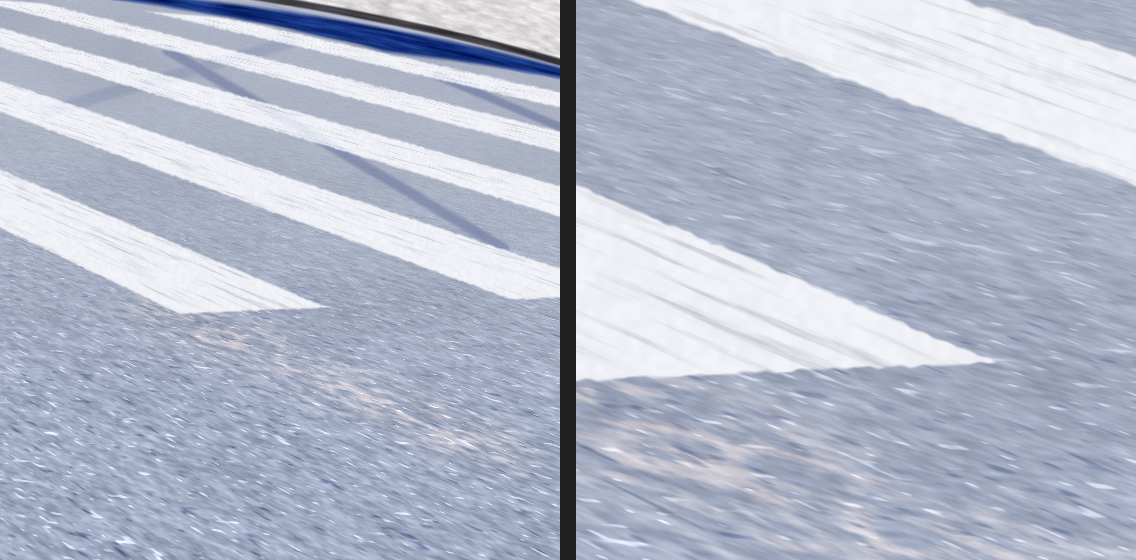
Left, the full canvas; right, a detail of the centre.
A Shadertoy shader for this texture:

```glsl
// A sunlit zebra crossing in perspective: five worn white bars on blue-grey asphalt,
// with a blue gutter, dark kerb and pale pavement beyond. Bars and grain are laid out
// on a ground plane found by projecting each point through a vanishing point.

#define VANISH vec2(-1.809, -0.462)  // where the bars converge, y pointing down
#define HORIZON_SLOPE 0.0754
#define BAR_START 2.472              // ground position of the nearest bar
#define BAR_PITCH 0.97
#define BAR_FILL 0.42                // painted share of each pitch
#define BAR_COUNT 5.0
#define GRAIN vec2(150.0, 270.0)
#define ASPHALT vec3(0.635, 0.670, 0.755)
#define PAINT vec3(0.945, 0.953, 0.972)
#define GUTTER_BLUE vec3(0.06, 0.17, 0.46)
#define KERB_DARK vec3(0.24, 0.23, 0.25)
#define PAVEMENT vec3(0.87, 0.86, 0.865)

float hash(vec2 p) {
    vec3 q = fract(p.xyx * 0.1031);
    q += dot(q, q.yzx + 33.33);
    return fract((q.x + q.y) * q.z);
}

float noise(vec2 p) {
    vec2 i = floor(p), f = fract(p);
    f = f * f * (3.0 - 2.0 * f);
    return mix(mix(hash(i), hash(i + vec2(1, 0)), f.x),
               mix(hash(i + vec2(0, 1)), hash(i + vec2(1, 1)), f.x), f.y);
}

float fbm(vec2 p) {
    float sum = 0.0, amp = 0.5;
    for (int i = 0; i < 4; i++) {
        sum += amp * noise(p);
        p = mat2(1.6, 1.2, -1.2, 1.6) * p + 7.3;
        amp *= 0.5;
    }
    return sum / 0.9375;
}

// Soft mask that is 1 where the signed distance d is positive
float inside(float d, float soft) {
    return smoothstep(-soft, soft, d);
}

float segmentDistance(vec2 p, vec2 a, vec2 b) {
    vec2 ab = b - a;
    return length(p - a - ab * clamp(dot(p - a, ab) / dot(ab, ab), 0.0, 1.0));
}

// Faint soft-edged line, for tar seams
float seam(vec2 p, vec2 a, vec2 b, float width) {
    return 1.0 - smoothstep(0.3 * width, width, segmentDistance(p, a, b));
}

vec3 asphalt(vec2 p, vec2 ground, float height) {
    float near = smoothstep(0.4, 1.15, height);
    float fine = noise(ground * GRAIN);
    float mid = fbm(ground * GRAIN * 0.4);
    float broad = fbm(p * vec2(5.0, 9.0));
    vec3 col = mix(ASPHALT + vec3(0.035, 0.025, 0.008), ASPHALT - vec3(0.008, 0.004, 0.0), near);
    col += (broad - 0.5) * 0.07;
    col += (mid - 0.5) * mix(0.05, 0.26, near) + (fine - 0.5) * mix(0.02, 0.12, near);

    // Bright chips, dark pits and a trail of warm gravel
    float chip = noise(ground * GRAIN * 0.7 + 41.0);
    float pit = noise(ground * GRAIN * 0.55 + 97.0);
    col += near * 0.24 * smoothstep(0.80, 0.97, chip);
    col -= near * vec3(0.17, 0.15, 0.10) * smoothstep(0.80, 0.98, pit);
    float trail = 1.0 - smoothstep(0.0, 0.075, segmentDistance(p, vec2(0.28, 0.55), vec2(0.92, 0.82)));
    col += trail * smoothstep(0.35, 0.75, mid) * vec3(0.12, 0.07, 0.02);
    return col;
}

void mainImage(out vec4 fragColor, in vec2 fragCoord) {
    vec2 p = fragCoord / iResolution.xy;
    p.y = 1.0 - p.y;
    float soft = 1.2 / iResolution.y + 0.0006;

    // Ground plane
    vec2 ray = p - VANISH;
    float height = ray.y - HORIZON_SLOPE * ray.x;
    vec2 ground = vec2(ray.x, 1.0) / height;
    vec3 col = asphalt(p, ground, height);

    // Tar seams
    float tar = 0.8 * seam(p, vec2(0.30, 0.09), vec2(0.90, 0.443), 0.014);
    tar = max(tar, 0.9 * seam(p, vec2(0.78, 0.135), vec2(1.02, 0.235), 0.011));
    tar = max(tar, 0.35 * seam(p, vec2(0.08, 0.20), vec2(0.52, 0.075), 0.016));
    col = mix(col, vec3(0.43, 0.48, 0.63), tar * 0.75);

    // Painted bars, trimmed by the near and far ends of the crossing
    float lane = (ground.x - BAR_START) / BAR_PITCH;
    float ragged = (noise(p * 150.0) - 0.5) * 0.0025;
    float fromEdge = 0.5 * BAR_FILL - abs(fract(lane - 0.5 * BAR_FILL + 0.5) - 0.5);
    float laneRate = ray.x * length(vec2(ray.y, ray.x)) / (height * height * BAR_PITCH * ray.x);
    float bar = inside(fromEdge / laneRate + ragged, soft);
    bar *= inside(0.574 - 0.043 * p.x - p.y + ragged, soft);
    bar *= inside(p.y - 0.0789 * p.x, soft) * step(lane, BAR_COUNT - 0.3);
    float wear = fbm(ground * vec2(60.0, 25.0));
    vec3 paint = PAINT - 0.09 * smoothstep(0.5, 0.85, wear) + 0.03 * (noise(p * 190.0) - 0.5);
    paint -= tar * vec3(0.06, 0.05, 0.02);
    col = mix(col, paint, bar * (0.98 - 0.2 * smoothstep(0.68, 0.85, wear)));

    // Roadside: blue gutter, pale lip, dark kerb and pavement
    float s = p.x - 0.492;
    float d = p.y - s * (0.161 + 0.112 * s);
    float streak = fbm(vec2(p.x * 14.0, d * 170.0));
    float gutterEnd = min(0.025 + 0.045 * p.x, 0.118 - 0.09 * p.x) + (streak - 0.5) * 0.006;
    vec3 blue = GUTTER_BLUE + (streak - 0.5) * vec3(0.25, 0.35, 0.45);
    col = mix(col, blue, inside(gutterEnd - d, 2.0 * soft));
    col = mix(col, vec3(0.70, 0.72, 0.79) + 0.2 * (streak - 0.5), inside(0.025 - 0.015 * p.x - d, 2.0 * soft));
    col = mix(col, KERB_DARK + 0.25 * (streak - 0.5), inside(0.0065 - d, soft));
    float slab = fbm(vec2(p.x * 45.0, d * 130.0));
    col = mix(col, PAVEMENT + 0.28 * (slab - 0.5), inside(-0.0065 - d, soft));

    fragColor = vec4(clamp(col, 0.0, 1.0), 1.0);
}
```
